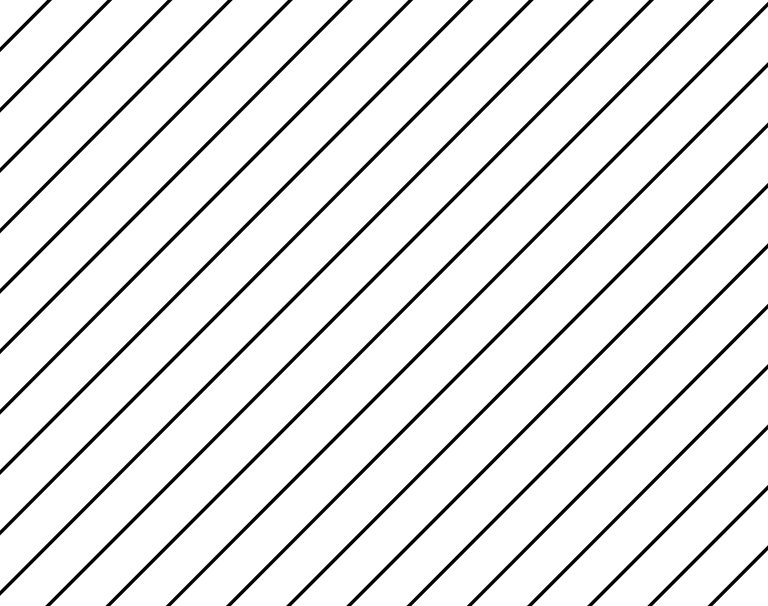
Reproduce this pattern procedurally as a Shadertoy shader.

```glsl
// Thin black diagonal pinstripes, evenly spaced, rising to the right on white.

#define REPEATS vec2(12.757, 10.033)  // stripe periods across and down
#define FIRST_STRIPE 0.825            // offset of the first stripe from the top left, in periods
#define LINE_WIDTH 0.081              // stripe thickness, in periods
#define INK vec3(0.015)
#define PAPER vec3(1.0)

// Distance to the nearest stripe centre, in periods
float stripeDistance(vec2 fromTopLeft) {
    float phase = dot(fromTopLeft, REPEATS) - FIRST_STRIPE;
    return abs(fract(phase + 0.5) - 0.5);
}

void mainImage(out vec4 fragColor, in vec2 fragCoord) {
    vec2 uv = fragCoord / iResolution.xy;
    float dist = stripeDistance(vec2(uv.x, 1.0 - uv.y));

    // Phase change over one pixel, measured across the stripe
    float pixel = length(REPEATS / iResolution.xy);
    float coverage = clamp((0.5 * LINE_WIDTH - dist) / pixel + 0.5, 0.0, 1.0);

    fragColor = vec4(mix(PAPER, INK, coverage), 1.0);
}
```
